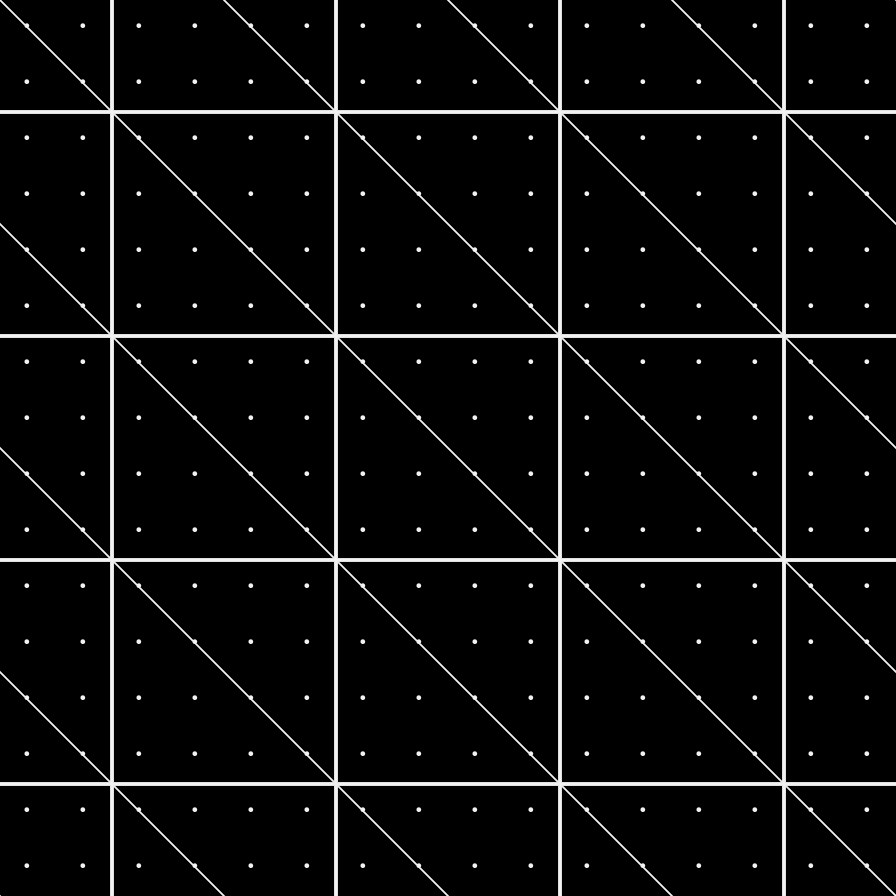
This pattern is drawn by a WebGL 1 fragment shader. Its source:

```glsl
precision highp float;

// White square grid on black, one falling diagonal per cell, over a finer
// lattice of small dots. Each layer is a distance to a repeated shape, turned
// into coverage; whole repeat counts make the canvas tile without a seam.

uniform vec2 u_resolution;

const float CELLS = 4.0;                // grid squares per side
const float DOTS = 16.0;                // dots per side
const vec2 DOT_PHASE = vec2(23.0, 26.0) / 48.0;  // first dot, in dot spacings
const float GRID_HALF_WIDTH = 0.00215;
const float DIAGONAL_HALF_WIDTH = 0.00105;
const float DOT_RADIUS = 0.0026;
const vec3 PAPER = vec3(0.0);
const vec3 INK = vec3(0.95);

// Signed offset to the nearest whole number
float nearestOffset(float x) {
  return fract(x + 0.5) - 0.5;
}

vec2 nearestOffset(vec2 p) {
  return fract(p + 0.5) - 0.5;
}

// Distance to the horizontal and vertical lines, in canvas units
float gridDistance(vec2 cell, float count) {
  vec2 d = abs(nearestOffset(cell));
  return min(d.x, d.y) / count;
}

// Distance to the diagonals falling from upper left to lower right
float diagonalDistance(vec2 cell, float count) {
  return abs(nearestOffset(cell.x + cell.y)) * inversesqrt(2.0) / count;
}

// Distance to the nearest dot centre
float dotDistance(vec2 uv, float count, vec2 phase) {
  return length(nearestOffset(uv * count - phase)) / count;
}

// Antialiased coverage of a shape reaching extent from its centre
float coverage(float dist, float extent, float pixel) {
  return clamp(0.5 + (extent - dist) / pixel, 0.0, 1.0);
}

void main() {
  vec2 uv = gl_FragCoord.xy / u_resolution;
  float pixel = 1.0 / min(u_resolution.x, u_resolution.y);

  // Grid lines cross half a cell in from the canvas edges
  vec2 cell = uv * CELLS - 0.5;

  float grid = coverage(gridDistance(cell, CELLS), GRID_HALF_WIDTH, pixel);
  float diagonal = coverage(diagonalDistance(cell, CELLS), DIAGONAL_HALF_WIDTH, pixel);
  float dots = coverage(dotDistance(uv, DOTS, DOT_PHASE), DOT_RADIUS, pixel);

  float ink = max(grid, max(diagonal, dots));
  gl_FragColor = vec4(mix(PAPER, INK, ink), 1.0);
}
```
